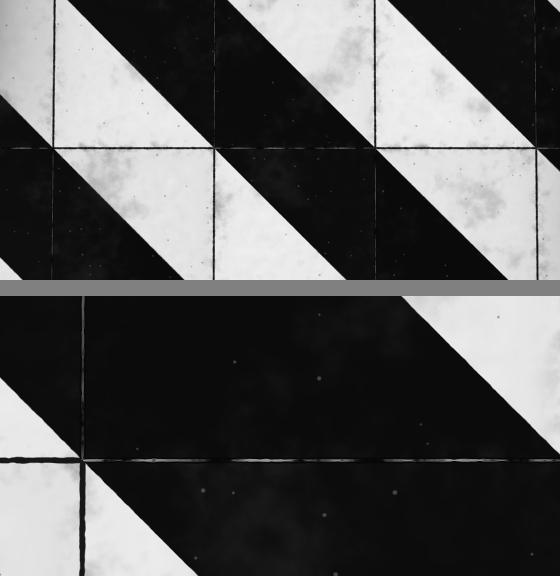
Top, the full canvas; bottom, a detail of the centre.
Write a Shadertoy shader that draws this pattern.

```glsl
// Layout, in canvas heights
const float TILE = 0.575;
const vec2 GRID_ORIGIN = vec2(0.190, 0.471);
const float KEYSTONE = 0.012;
const float KEYSTONE_CENTRE = 1.047;
const float GROUT_HALF = 0.0034;
const float HIGHLIGHT_HALF = 0.0015;
const float EDGE_WOBBLE = 0.0016;

// Tones
const float WHITE = 0.915;
const float BLACK = 0.047;
const float GROUT_TONE = 0.06;
const float GAP_TONE = 0.025;
const vec2 HIGHLIGHT_TONE = vec2(0.30, 0.55);  // vertical, horizontal joints

// Wear
const float STAIN = 0.17;
const float EDGE_DIRT = 0.22;
const float SCUFF = 0.05;
const float TILE_VARIATION = 0.025;
const float SPECK_CELLS = 26.0;
const float SPECK_CHANCE = 0.09;

vec2 hash2(vec2 p) {
    vec3 h = fract(p.xyx * vec3(0.1031, 0.1030, 0.0973));
    h += dot(h, h.yzx + 33.33);
    return fract((h.xx + h.yz) * h.zy);
}

float gradientNoise(vec2 p) {
    vec2 i = floor(p), f = fract(p);
    vec2 u = f * f * f * (f * (f * 6.0 - 15.0) + 10.0);
    vec2 o = vec2(0.0, 1.0);
    float a = dot(hash2(i) * 2.0 - 1.0, f);
    float b = dot(hash2(i + o.yx) * 2.0 - 1.0, f - o.yx);
    float c = dot(hash2(i + o.xy) * 2.0 - 1.0, f - o.xy);
    float d = dot(hash2(i + o.yy) * 2.0 - 1.0, f - o.yy);
    return mix(mix(a, b, u.x), mix(c, d, u.x), u.y);
}

float fbm(vec2 p) {
    float sum = 0.0, amp = 0.6;
    for (int k = 0; k < 5; k++) {
        sum += amp * gradientNoise(p);
        p = mat2(1.6, 1.2, -1.2, 1.6) * p + 7.3;
        amp *= 0.55;
    }
    return sum;
}

float coverage(float dist, float pixel) {
    return clamp(0.5 - dist / pixel, 0.0, 1.0);
}

// Sparse round pits, one candidate per cell
float specks(vec2 p, float pixel) {
    vec2 g = p * SPECK_CELLS, cell = floor(g);
    vec2 r = hash2(cell + 51.0), centre = 0.2 + 0.6 * hash2(cell + 17.0);
    float radius = mix(0.025, 0.075, r.y);
    float dist = (length(fract(g) - centre) - radius) / SPECK_CELLS;
    return step(r.x, SPECK_CHANCE) * coverage(dist, pixel * 1.5);
}

void mainImage(out vec4 fragColor, in vec2 fragCoord) {
    float pixel = 1.0 / iResolution.y;
    vec2 p = fragCoord * pixel;
    vec2 uv = fragCoord / iResolution.xy;

    // Tile grid with slight perspective
    vec2 q = p;
    q.x = KEYSTONE_CENTRE + (p.x - KEYSTONE_CENTRE)
        * (1.0 + KEYSTONE * (p.y - GRID_ORIGIN.y));
    q = (q - GRID_ORIGIN) / TILE;
    vec2 cell = floor(q), f = fract(q);
    float rough = gradientNoise(p * 70.0) + 0.6 * gradientNoise(p * 170.0);

    // Diagonal halves, swapped on alternate tiles
    float diagonal = (f.x + f.y - 1.0) * TILE * 0.7071 + rough * EDGE_WOBBLE * 0.6;
    float parity = mod(cell.x + cell.y, 2.0);
    float whiteMask = coverage(mix(diagonal, -diagonal, parity), pixel * 1.3);

    // Worn glaze
    vec2 joint = (0.5 - abs(f - 0.5)) * TILE;
    float edge = min(joint.x, joint.y);
    float cloud = fbm(p * 4.0 + cell * 3.7);
    float grain = fbm(p * 24.0);
    float tint = (hash2(cell + 9.0).x - 0.5) * 2.0 * TILE_VARIATION;
    float pits = specks(p, pixel);

    float white = WHITE + tint;
    white -= STAIN * smoothstep(0.02, 0.45, cloud + 0.35 * grain);
    white -= EDGE_DIRT * exp(-edge / 0.022) * smoothstep(-0.15, 0.4, grain);
    white += 0.05 * grain;
    white -= 0.30 * pits;

    float black = BLACK + 0.4 * tint;
    black += SCUFF * smoothstep(0.0, 0.45, cloud + 0.3 * grain);
    black += 0.03 * exp(-edge / 0.03) * smoothstep(-0.1, 0.4, grain);
    black += 0.02 * smoothstep(0.35, 0.0, uv.x) * (1.0 - uv.y);
    black += 0.22 * pits;

    // Uneven lighting at the sides
    float shade = 0.26 * exp(-uv.x / 0.075) * smoothstep(0.2, 1.0, uv.y)
        + 0.10 * exp(-(1.0 - uv.x) / 0.05);
    float tone = mix(black, white * (1.0 - shade), whiteMask);

    // Dark joints, with a broken pale ridge between black halves
    vec2 ragged = joint + rough * EDGE_WOBBLE;
    float grout = coverage(min(ragged.x, ragged.y) - GROUT_HALF, pixel * 1.3);
    tone = mix(tone, mix(GAP_TONE, GROUT_TONE, whiteMask), grout * 0.96);
    float broken = smoothstep(-0.45, 0.25, gradientNoise(p * 22.0) + 0.5 * rough);
    vec2 ridge = vec2(coverage(ragged.x - HIGHLIGHT_HALF, pixel),
                      coverage(ragged.y - HIGHLIGHT_HALF, pixel)) * HIGHLIGHT_TONE;
    tone += max(ridge.x, ridge.y) * broken * (1.0 - whiteMask);

    fragColor = vec4(vec3(clamp(tone, 0.0, 1.0)), 1.0);
}
```
